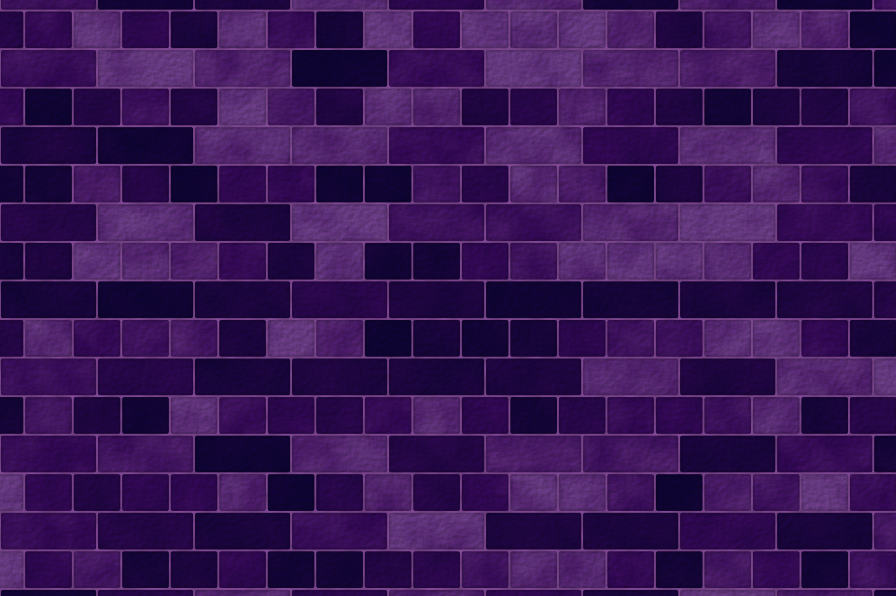
Reproduce this texture procedurally as a WebGL 2 fragment shader.

```glsl
#version 300 es
precision highp float;
// Purple wall tiles: courses of long bricks alternate with courses of half bricks.
// Each brick hashes its cell to a tone on a colour ramp; gradient noise adds
// cloudy staining and a fine leathery grain, and a rounded box cuts the joints.

#define COURSE_HEIGHT 0.0647
#define BRICK_WIDTH 0.1628
#define BASE_OFFSET 0.0118
#define JOINT_WIDTH 0.0031
#define CORNER_RADIUS 0.0035
#define CLOUD_SCALE 15.0
#define CLOUD_AMOUNT 0.22
#define GRAIN_SCALE 130.0
#define GRAIN_AMOUNT 0.16
#define EDGE_SHADE 0.16
#define JOINT_COLOR vec3(0.46, 0.26, 0.53)

uniform vec2 u_resolution;
out vec4 fragColor;

// Integer hash of a cell, giving two values in 0..1
vec2 hash2(vec2 cell) {
    uvec2 q = uvec2(ivec2(cell)) * uvec2(1597u, 3812u) + uvec2(7919u, 1049u);
    uint n = (q.x ^ (q.y * 2713u)) * 26699u;
    n = (n ^ (n >> 15)) * 73471u;
    n ^= n >> 13;
    n *= 60493u;
    n ^= n >> 16;
    return vec2(n & 65535u, n >> 16) / 65535.0;
}

float cornerGradient(vec2 cell, vec2 offset) {
    float angle = 6.28318 * hash2(cell).x;
    return dot(vec2(cos(angle), sin(angle)), offset);
}

// Gradient noise, roughly -0.7..0.7
float gradientNoise(vec2 p) {
    vec2 i = floor(p), f = p - i;
    vec2 u = f * f * f * (f * (f * 6.0 - 15.0) + 10.0);
    vec2 e = vec2(1.0, 0.0);
    float low = mix(cornerGradient(i, f), cornerGradient(i + e, f - e), u.x);
    float high = mix(cornerGradient(i + e.yx, f - e.yx), cornerGradient(i + 1.0, f - 1.0), u.x);
    return mix(low, high, u.y);
}

float fractalNoise(vec2 p) {
    float sum = 0.0, amplitude = 1.0;
    for (int octave = 0; octave < 3; octave++) {
        sum += amplitude * gradientNoise(p);
        p = p * 2.03 + 17.3;
        amplitude *= 0.5;
    }
    return sum;
}

float roundedBox(vec2 p, vec2 halfSize, float radius) {
    vec2 q = abs(p) - halfSize + radius;
    return length(max(q, 0.0)) + min(max(q.x, q.y), 0.0) - radius;
}

// Ramp from near-black indigo to dusty violet
vec3 brickRamp(float tone) {
    vec3 ramp[5] = vec3[5](vec3(0.05, 0.015, 0.19), vec3(0.12, 0.02, 0.25),
        vec3(0.19, 0.03, 0.32), vec3(0.29, 0.11, 0.40), vec3(0.39, 0.22, 0.49));
    float t = clamp(tone, 0.0, 1.0) * 4.0;
    int i = min(int(t), 3);
    return mix(ramp[i], ramp[i + 1], t - float(i));
}

void main() {
    vec2 p = gl_FragCoord.xy / u_resolution.y;
    float pixel = 1.0 / u_resolution.y;

    // Courses: even rows hold half bricks shifted by half their width
    float row = floor((p.y - BASE_OFFSET) / COURSE_HEIGHT);
    bool halfCourse = mod(row, 2.0) < 0.5;
    vec2 size = vec2(halfCourse ? 0.5 * BRICK_WIDTH : BRICK_WIDTH, COURSE_HEIGHT);
    vec2 origin = vec2(halfCourse ? 0.5 * size.x : 0.0, BASE_OFFSET);
    vec2 grid = (p - origin) / size;
    vec2 cell = floor(grid);
    vec2 local = (grid - cell - 0.5) * size;
    float dist = roundedBox(local, 0.5 * (size - JOINT_WIDTH), CORNER_RADIUS);

    // Brick tone with cloudy staining that differs from brick to brick
    vec2 random = hash2(cell + vec2(300.0, 500.0));
    float cloud = fractalNoise(p * CLOUD_SCALE + random * 40.0);
    float stain = CLOUD_AMOUNT * cloud * mix(0.4, 1.0, random.x);
    vec3 brick = brickRamp(random.x + stain);

    // Embossed grain, lit from the upper left
    vec2 grainPoint = p * GRAIN_SCALE * vec2(0.8, 1.0);
    float relief = fractalNoise(grainPoint) - fractalNoise(grainPoint + vec2(-0.3, 0.4));
    brick *= 1.0 + GRAIN_AMOUNT * relief;
    brick *= 1.0 - EDGE_SHADE * smoothstep(-0.006, 0.0, dist);

    // Joints with slightly uneven brightness
    vec3 joint = JOINT_COLOR * (1.0 + 0.22 * gradientNoise(p * 45.0));
    float jointMask = smoothstep(-0.6 * pixel, 0.6 * pixel, dist);
    fragColor = vec4(mix(brick, joint, jointMask), 1.0);
}
```
